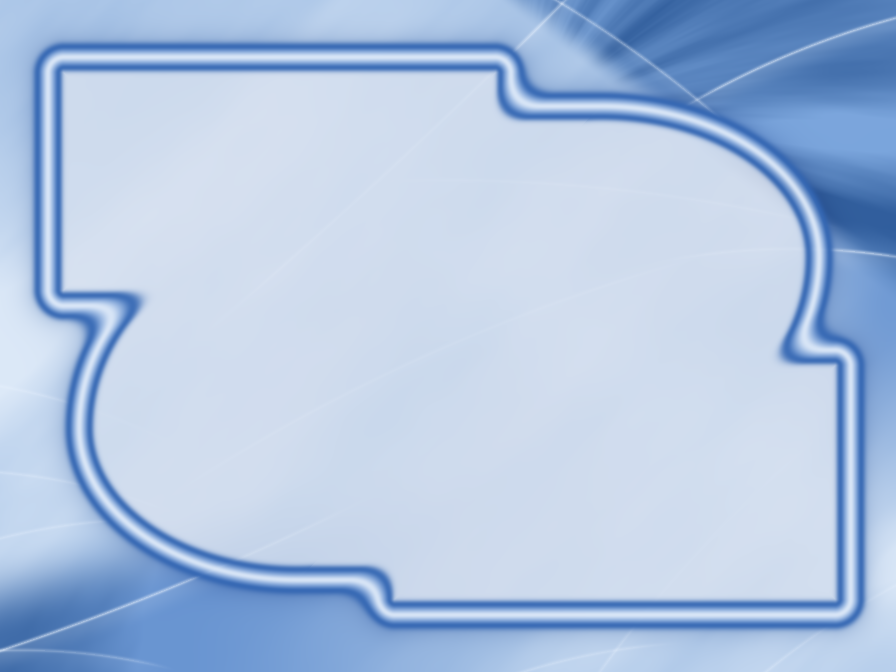
Write a Shadertoy shader that draws this background.

```glsl
// A pale panel with a glossy blue tube for a border, over a hazy blue backdrop.
// The panel is a union of boxes and ellipses; its distance shades the border.
// The backdrop mixes gradients, stretched noise, a fan of streaks and thin arcs.

float hash(vec2 p) {
    vec3 q = fract(vec3(p.xyx) * 0.1031);
    q += dot(q, q.yzx + 33.33);
    return fract((q.x + q.y) * q.z);
}

float noise(vec2 p) {
    vec2 i = floor(p), f = fract(p);
    f = f * f * (3.0 - 2.0 * f);
    return mix(mix(hash(i), hash(i + vec2(1, 0)), f.x),
               mix(hash(i + vec2(0, 1)), hash(i + vec2(1, 1)), f.x), f.y);
}

float fbm(vec2 p) {
    float sum = 0.0, amp = 0.53;
    for (int i = 0; i < 4; i++) {
        sum += amp * noise(p);
        p = p * 2.03 + 7.1;
        amp *= 0.5;
    }
    return sum;
}

float bell(float x, float width) { return exp(-x * x / (width * width)); }

float roundBox(vec2 p, vec2 halfSize, float r) {
    vec2 q = abs(p) - halfSize + r;
    return length(max(q, 0.0)) + min(max(q.x, q.y), 0.0) - r;
}

// Ellipse with separate radii above and below its centre
float egg(vec2 p, float side, float up, float down) {
    vec2 r = vec2(side, p.y > 0.0 ? up : down);
    float k = length(p / r);
    return k * (k - 1.0) / max(length(p / (r * r)), 0.001);
}

float smoothUnion(float a, float b, float k) {
    float h = max(k - abs(a - b), 0.0) / k;
    return min(a, b) - h * h * k * 0.25;
}

float panel(vec2 p) {
    float body = roundBox(p - vec2(0.6685, 0.4895), vec2(0.2255, 0.3525), 0.0);
    body = min(body, egg(p - vec2(0.894, 0.618), 0.325, 0.224, 0.295));
    body = min(body, egg(p - vec2(0.443, 0.363), 0.325, 0.295, 0.226));
    float upper = roundBox(p - vec2(0.416, 0.73), vec2(0.3445, 0.185), 0.024);
    float lower = roundBox(p - vec2(0.915, 0.282), vec2(0.351, 0.197), 0.024);
    return smoothUnion(smoothUnion(body, upper, 0.045), lower, 0.045);
}

// Thin bowed thread from a to b, fading at both ends
float thread(vec2 p, vec2 a, vec2 b, float bow) {
    vec2 ab = b - a, dir = normalize(ab);
    float t = dot(p - a, dir) / length(ab);
    float off = dot(p - a, vec2(-dir.y, dir.x)) - 4.0 * bow * t * (1.0 - t);
    float fade = smoothstep(-0.02, 0.2, t) * smoothstep(1.02, 0.8, t);
    return fade * (bell(off, 0.0026) + 0.3 * smoothstep(-0.035, 0.0, off) * step(off, 0.0));
}

vec3 backdrop(vec2 p) {
    vec3 deep = vec3(0.17, 0.35, 0.60), mid = vec3(0.38, 0.56, 0.81);
    vec3 soft = vec3(0.62, 0.74, 0.89), pale = vec3(0.86, 0.91, 0.97);

    // Soft haze, palest on the left and along two crossing beams
    vec2 along = vec2(p.x + p.y, p.y - p.x);
    float haze = 0.7 * fbm(along * vec2(1.5, 6.0) + 3.0) - 0.15;
    haze += 0.6 * bell(length((p - vec2(0.0, 0.43)) * vec2(1.0, 1.2)), 0.3);
    haze += 0.5 * bell(p.y - 0.5 - 0.75 * p.x, 0.13) * smoothstep(0.9, 0.2, p.x);
    haze += 0.4 * bell(p.y - 1.12 + 0.72 * p.x, 0.12) * smoothstep(0.4, 0.9, p.x);
    haze += 0.25 * smoothstep(0.6, 0.1, p.y) * smoothstep(0.6, 1.1, p.x);
    vec3 col = mix(soft, pale, clamp(haze, 0.0, 1.0));
    col = mix(col, mid, 0.8 * smoothstep(1.15, 1.33, p.x) * bell(p.y - 0.55, 0.2));

    // Fan of streaks in the upper right
    vec2 q = p - vec2(0.78, 0.81);
    float angle = atan(q.y, q.x), reach = length(q);
    float streak = fbm(vec2(angle * 8.0 + reach * 2.0, reach * 2.0 + 4.0));
    streak += 0.55 * bell(angle + 0.03, 0.13) + 0.25 * bell(angle - 0.3, 0.1);
    streak -= 0.5 * bell(angle + 0.25, 0.09) + 0.3 * bell(angle - 0.62, 0.2);
    float fan = dot(p - vec2(0.764, 1.0), vec2(0.606, 0.795));
    col = mix(col, mix(deep, vec3(0.47, 0.64, 0.86), clamp(streak, 0.0, 1.0)),
              0.94 * smoothstep(-0.015, 0.035, fan));

    // Blue pool in the lower left
    float grain = fbm(vec2(p.x - p.y * 0.6, p.y + p.x * 0.3) * vec2(9.0, 4.0));
    float pool = smoothstep(0.23, 0.1, p.y - 0.25 * p.x + 0.05) * smoothstep(0.85, 0.25, p.x);
    vec3 poolColor = mix(deep, mid, clamp(grain * 0.6 + smoothstep(0.08, 0.3, p.x), 0.0, 1.0));
    return mix(col, poolColor, 0.9 * pool);
}

float threads(vec2 p) {
    float t = 0.8 * thread(p, vec2(0.25, 0.26), vec2(1.05, 0.62), 0.035);
    t += thread(p, vec2(0.98, 0.61), vec2(1.38, 0.61), 0.02);
    t += thread(p, vec2(1.0, 0.83), vec2(1.4, 0.99), 0.018);
    t += thread(p, vec2(0.3, 0.5), vec2(0.9, 1.06), -0.01);
    t += thread(p, vec2(-0.1, 0.0), vec2(0.55, 0.26), -0.015);
    t += 0.7 * thread(p, vec2(0.55, 0.73), vec2(1.25, 0.66), 0.025);
    t += 0.7 * thread(p, vec2(0.68, 1.08), vec2(1.12, 0.78), 0.02);
    // Short faint threads rising through the left edge and the foot
    for (int i = 0; i < 7; i++) {
        float k = float(i);
        vec2 a = i < 4 ? vec2(-0.12, 0.02 + 0.14 * k) : vec2(0.22 * k - 0.25, -0.06);
        vec2 b = a + vec2(0.38, 0.38 * hash(vec2(k, 5.0)) - (i < 4 ? 0.12 : -0.1));
        t += 0.5 * thread(p, a, b, 0.02);
    }
    return t;
}

void mainImage(out vec4 fragColor, in vec2 fragCoord) {
    vec2 p = fragCoord / iResolution.xy * vec2(4.0 / 3.0, 1.0);
    float d = panel(p);
    vec3 col = mix(backdrop(p), vec3(0.93, 0.96, 1.0), min(0.45 * threads(p), 0.7));

    // Shadow outside, white veil inside
    col *= 1.0 - vec3(0.35, 0.27, 0.16) * exp(-max(d - 0.012, 0.0) / 0.016);
    float cloud = fbm(vec2(p.x + p.y, p.y - p.x) * vec2(2.0, 5.0));
    vec3 veil = mix(vec3(0.87, 0.915, 0.965), vec3(0.935, 0.95, 0.98), cloud);
    col = mix(col, veil, 0.79 * smoothstep(-0.006, -0.024, d));

    // Tube: blue body, two dark rims and a bright ridge
    float across = abs(d);
    col = mix(col, vec3(0.60, 0.73, 0.91), 0.75 * smoothstep(0.018, 0.012, across));
    col = mix(col, vec3(0.20, 0.40, 0.70), 0.9 * bell(across - 0.0155, 0.0065));
    col = mix(col, vec3(0.89, 0.93, 0.98), 0.85 * bell(d, 0.006));
    fragColor = vec4(col, 1.0);
}
```
